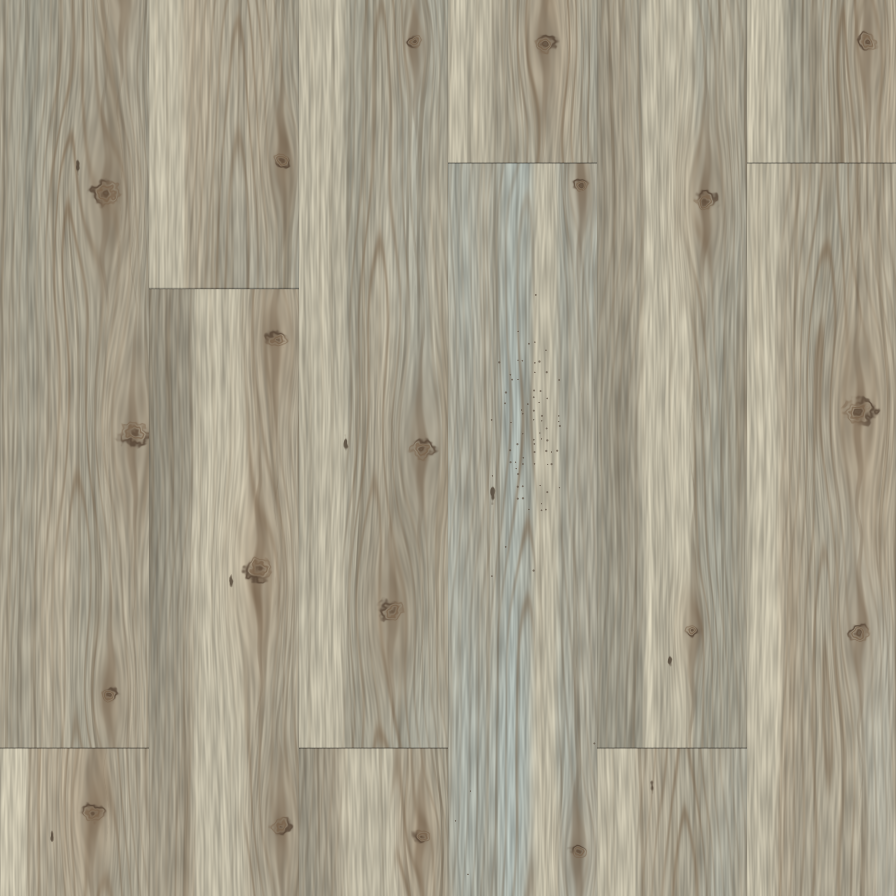
Write a WebGL 1 fragment shader that draws this texture.

```glsl
precision highp float;
// Weathered pine floor: six columns of staggered planks with grain, knots and blue stain.
uniform vec2 u_resolution;

float hash(vec2 p) {
  return fract(sin(dot(p, vec2(127.1, 311.7))) * 43758.55);
}

float cornerSlope(vec2 cell, vec2 offset) {
  float angle = 6.2832 * hash(cell);
  return dot(vec2(cos(angle), sin(angle)), offset);
}

// Gradient noise, roughly -0.7 to 0.7
float noise(vec2 p) {
  vec2 i = floor(p), f = p - i, e = vec2(1.0, 0.0);
  vec2 w = f * f * f * (f * (f * 6.0 - 15.0) + 10.0);
  float low = mix(cornerSlope(i, f), cornerSlope(i + e, f - e), w.x);
  float high = mix(cornerSlope(i + e.yx, f - e.yx), cornerSlope(i + 1.0, f - 1.0), w.x);
  return mix(low, high, w.y);
}

float band(float x, vec2 edges, float soft) {
  return smoothstep(edges.x - soft, edges.x + soft, x)
       * (1.0 - smoothstep(edges.y - soft, edges.y + soft, x));
}

void main() {
  vec2 uv = gl_FragCoord.xy / u_resolution;
  float pixel = 1.0 / min(u_resolution.x, u_resolution.y);

  // Plank layout: p is measured in plank widths
  float column = floor(uv.x * 6.0);
  float joint = mod(column, 2.0) < 0.5 ? 0.165 : (column < 2.0 ? 0.678 : 0.818);
  float upper = step(joint, uv.y);
  float id = column * 2.0 + upper;
  vec2 p = vec2(fract(uv.x * 6.0), uv.y * 6.0);
  vec2 seed = vec2(id * 17.3, id * 7.7);
  bool midPale = id == 2.0 || id == 4.0 || id == 9.0;
  bool blueBoard = id == 6.0;

  // Knots push the grain aside and leave stain, rings, dark rims and flames
  float bend = 0.0, stain = 0.0, knot = 0.0, rim = 0.0, flame = 0.0;
  float ragged = noise(p * 13.0 + seed) + 0.6 * noise(p * 31.0 + seed);
  float sway = 0.05 * noise(p * vec2(1.0, 3.0) + seed);
  for (int i = 0; i < 4; i++) {
    vec2 key = vec2(float(i) + 3.0, id + 11.0);
    float size = 0.05 + 0.06 * hash(key + 20.0);
    float present = step(0.2, hash(key + 40.0));
    vec2 d = p - vec2(0.58 + 0.34 * hash(key),
      upper * joint * 6.0 + (float(i) + 0.2 + 0.5 * hash(key + 60.0)) * 1.4);
    vec2 wide = d * vec2(1.0, 0.34) / (size * 2.2);
    float near = exp(-dot(wide, wide)) * present;
    float r = length(d * vec2(1.0, 1.25)) / size + 0.5 * ragged;
    bend -= d.x * 0.85 * near;
    stain += near;
    knot = max(knot, (1.0 - smoothstep(0.6, 1.15, r)) * present * (0.6 + 0.4 * sin(r * 17.0)));
    float crescent = smoothstep(-0.5, 0.9, sin(atan(d.y, d.x) + id + float(i) * 2.0));
    rim = max(rim, present * crescent * exp(-pow((r - 0.85) / 0.17, 2.0)));
    rim = max(rim, present * 0.7 * (1.0 - smoothstep(0.05, 0.4, r)));
    float taper = 0.06 * exp(-abs(d.y) * 2.0);
    flame = max(flame, present * exp(-abs(d.y) * 1.5)
      * (1.0 - smoothstep(taper * 0.3, taper, abs(d.x + sway))));
  }

  // Grain coordinates wander slowly along the plank
  vec2 q = vec2(p.x + bend + 0.05 * noise(p * vec2(1.5, 0.5) + seed), p.y) + seed;
  float broad = noise(q * vec2(3.0, 0.25));
  float streak = noise(q * vec2(13.0, 0.3));
  float fine = noise(q * vec2(36.0, 0.6));
  float fiber = noise(q * vec2(64.0, 4.0));
  float groove = smoothstep(0.12, 0.4, noise(q * vec2(27.0, 0.35) + 70.0));

  // Base tones, with a pale sapwood strip in most planks
  vec2 paleEdges = midPale ? vec2(0.3, 0.65) : vec2(-0.2, 0.2 + 0.12 * hash(seed));
  if (blueBoard) paleEdges = vec2(0.57, 0.73);
  float pale = band(p.x + 0.04 * noise(p * vec2(2.0, 0.9) + seed), paleEdges, 0.035);
  if (id == 1.0) pale = 0.0;
  float warmth = clamp(0.25 + 0.5 * hash(seed + 5.0) + 0.8 * broad, 0.0, 1.0);
  vec3 color = mix(vec3(0.63, 0.62, 0.56), vec3(0.68, 0.64, 0.56), warmth);
  if (midPale) color *= 0.93 + 0.07 * smoothstep(0.15, 0.35, p.x);

  // Blue-grey weathering
  float patches = smoothstep(-0.2, 0.4, noise(q * vec2(3.5, 0.5) + 31.0));
  float blue = patches * 0.4 * hash(seed + 9.0) * smoothstep(0.3, 0.9, p.x);
  if (blueBoard) blue = 0.25 + 0.4 * patches + 0.35 * band(p.x, vec2(0.35, 0.56), 0.1);
  color = mix(color, vec3(0.67, 0.71, 0.69), clamp(blue, 0.0, 0.9));
  color = mix(color, vec3(0.75, 0.725, 0.645), pale * 0.92);
  color *= 1.0 + 0.06 * broad + 0.08 * streak + 0.14 * fine + 0.17 * fiber;
  color *= 1.0 - vec3(0.10, 0.12, 0.14) * groove * (1.0 - 0.6 * pale);

  // Growth rings form long pointed arches around the heart line
  float dx = q.x - seed.x - 0.5 - 0.2 * hash(seed + 2.0);
  float phase = 16.0 * sqrt(dx * dx + 0.003) + 0.8 * p.y
    + 1.8 * noise(vec2(p.x, p.y * 0.7) + seed) + 0.2 * streak;
  float ring = pow(0.5 + 0.5 * sin(6.2832 * phase), 5.0);
  float heart = exp(-dx * dx / 0.03) * (0.6 + 0.6 * noise(q * vec2(2.0, 0.6) + 50.0));
  color = mix(color, vec3(0.46, 0.38, 0.29),
    ring * (0.16 + 0.48 * heart) * (1.0 - 0.85 * pale));

  // Knot colours
  color = mix(color, vec3(0.58, 0.49, 0.39), min(stain * 0.3, 0.4));
  color = mix(color, vec3(0.40, 0.32, 0.24), flame * (0.45 + 0.4 * fine));
  color = mix(color, vec3(0.46, 0.37, 0.28), knot * 0.7);
  color = mix(color, vec3(0.29, 0.23, 0.18), rim * 0.65);

  // Short dark tick, and a cluster of worm pits on the blue board
  vec2 tick = p - vec2(0.3 + 0.25 * hash(seed + 3.0), 0.3 + 5.2 * hash(seed + 4.0));
  color = mix(color, vec3(0.27, 0.22, 0.17),
    0.75 * (1.0 - smoothstep(0.3, 1.1, length(tick / vec2(0.014, 0.05)) + ragged)));
  vec2 cell = floor(uv * 150.0);
  vec2 spread = (cell / 150.0 - vec2(0.59, 0.5)) / vec2(0.024, 0.08);
  vec2 pit = fract(uv * 150.0) - 0.25 - 0.5 * vec2(hash(cell + 1.0), hash(cell + 2.0));
  float pitted = blueBoard ? step(hash(cell), 0.5 * exp(-dot(spread, spread))) : 0.0;
  color = mix(color, vec3(0.36, 0.31, 0.26), 0.7 * pitted
    * (1.0 - smoothstep(0.05, 0.16 + 0.15 * hash(cell + 3.0), length(pit))));

  // Hairline seams
  float side = min(p.x, 1.0 - p.x) / 6.0;
  color *= 1.0 - 0.07 * (1.0 - smoothstep(0.0, 0.0005 + pixel, side))
    - 0.3 * (1.0 - smoothstep(0.0, 0.0005 + pixel, abs(uv.y - joint)));
  gl_FragColor = vec4(clamp(color, 0.0, 1.0), 1.0);
}
```
